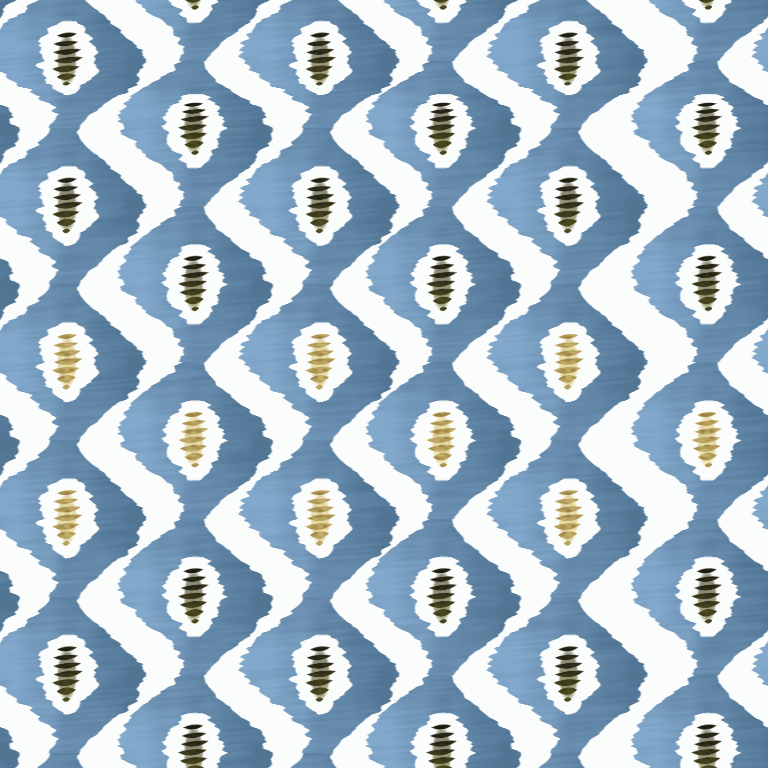
Write a Shadertoy shader that draws this pattern.

```glsl
float hash(vec2 p) {
    p = fract(p * vec2(0.1031, 0.1137));
    p += dot(p, p.yx + 33.33);
    return fract((p.x + p.y) * p.x * 97.0);
}

float noise(vec2 p) {
    vec2 i = floor(p), f = fract(p);
    f = f * f * (3.0 - 2.0 * f);
    return mix(mix(hash(i), hash(i + vec2(1, 0)), f.x),
               mix(hash(i + vec2(0, 1)), hash(i + vec2(1, 1)), f.x), f.y);
}

// Ragged brush offset along y, centred on zero
float rag(float y, float seed) {
    return noise(vec2(y / 4.6 + 60.0, seed)) + 0.5 * noise(vec2(y / 2.2 + 90.0, seed + 7.0)) - 0.75;
}

float fill(float d) {
    return 1.0 - smoothstep(-1.4, 1.4, d);
}

// Swelling of the column around a peak: 1 at the peak, 0 at the neck
float swell(float y) {
    return 0.5 + 0.5 * cos(y * 3.14159 / 78.1);
}

// Slightly uneven spacing of the columns
float columnX(float k) {
    return 67.0 + 126.6 * k + (k < 3.0 ? 0.0 : k < 5.0 ? -5.0 : 7.0);
}

float bodyDistance(vec2 q, float seed) {
    float bulgeL = swell(q.y + 11.0), bulgeR = pow(swell(q.y - 4.0), 0.8);
    float left = 12.0 + 65.0 * bulgeL + rag(q.y, seed + 10.0) * mix(7.0, 10.0, bulgeL);
    float right = 11.0 + 66.0 * bulgeR + rag(q.y, seed + 30.0) * mix(2.0, 11.0, bulgeR * bulgeR);
    return max(-q.x - left, q.x - right);
}

float holeDistance(vec2 q, float seed) {
    float taper = 1.0 - 0.38 * smoothstep(8.0, 36.0, q.y);
    float halfWidth = 29.0 * taper * sqrt(max(0.0, 1.0 - q.y * q.y / 1640.0));
    float edge = q.x < 0.0 ? 50.0 : 70.0;
    float d = abs(q.x - 1.0) - halfWidth - 8.0 * rag(q.y, seed + edge);
    return max(d, abs(q.y) - 40.0);
}

vec3 washColor(vec2 q, vec2 p) {
    float shade = smoothstep(-75.0, 70.0, q.x - 0.15 * q.y);
    float neck = 1.0 - swell(q.y);
    shade = mix(shade, 0.66, 0.6 * neck * neck);
    // Long thin bristle streaks and broad blotches of pigment
    shade += 0.22 * (noise(vec2(p.x / 34.0, (p.y + 0.08 * p.x) / 2.6)) - 0.5);
    shade += 0.26 * (noise(q / 17.0 + 40.0) - 0.5);
    return mix(vec3(0.51, 0.66, 0.80), vec3(0.32, 0.46, 0.58), clamp(shade, 0.0, 1.0));
}

// Stack of tapered dashes ending in a small dot
vec4 dashes(vec2 q, bool gold, float seed) {
    float s = (q.y + 30.0 + 0.10 * q.x + 0.006 * q.x * q.x) / 8.4;
    float i = floor(s);
    float reach = i > 5.5 ? 4.0 : 10.0 + 4.5 * sin(0.55 * i) - step(4.5, i) * 2.0;
    float x = (q.x - 3.0 * (hash(vec2(i + 3.0, seed)) - 0.5)) / reach;
    float thick = (2.6 + 0.3 * i) * max(0.0, 1.0 - x * x) * (i > 5.5 ? 0.55 : 1.0);
    float inside = step(0.0, i) * step(i, 6.0) * step(abs(x), 1.0);
    float ink = inside * (1.0 - smoothstep(thick - 1.0, thick + 0.8, abs(fract(s) - 0.5) * 8.4));
    // Thin paint bridging the dashes in the core
    float core = 0.65 * fill((length(q / vec2(9.0, 24.0)) - 1.0) * 8.0);
    float grain = noise(q / vec2(5.0, 2.5) + seed + 50.0);
    vec3 dark = mix(vec3(0.13, 0.12, 0.08), vec3(0.32, 0.32, 0.13),
                    smoothstep(-22.0, 26.0, q.y) * 0.7 + 0.4 * grain - 0.1);
    vec3 light = mix(vec3(0.60, 0.50, 0.26), vec3(0.79, 0.71, 0.43), grain);
    vec3 color = gold ? light : dark;
    color = mix(color + vec3(0.16, 0.16, 0.08), color, ink);
    return vec4(color, max(ink, core));
}

void mainImage(out vec4 fragColor, in vec2 fragCoord) {
    // The canvas is 768 units wide, with y running downwards
    vec2 p = 768.0 * fragCoord / iResolution.xy;
    p.y = 768.0 - p.y;
    float y = p.y - 11.0 * (1.0 - smoothstep(70.0, 120.0, p.y));
    float v = (y - 50.0) / 78.1;

    vec3 color = vec3(0.985, 0.99, 0.99);
    for (float k = -1.0; k < 7.0; k++) {
        // Alternate columns drop by half a repeat
        float parity = mod(k, 2.0);
        float row = 2.0 * floor((v - parity) / 2.0 + 0.5) + parity;
        vec2 q = vec2(p.x - columnX(k), (v - row) * 78.1);

        float body = fill(bodyDistance(q, parity));
        float hole = fill(holeDistance(q, parity));
        color = mix(color, washColor(q, p), body * (1.0 - hole));

        // A band of three rows is gold
        bool gold = row > 3.5 && row < 6.5;
        vec4 eye = dashes(q, gold, parity);
        color = mix(color, eye.rgb, eye.a);
    }
    fragColor = vec4(color, 1.0);
}
```
